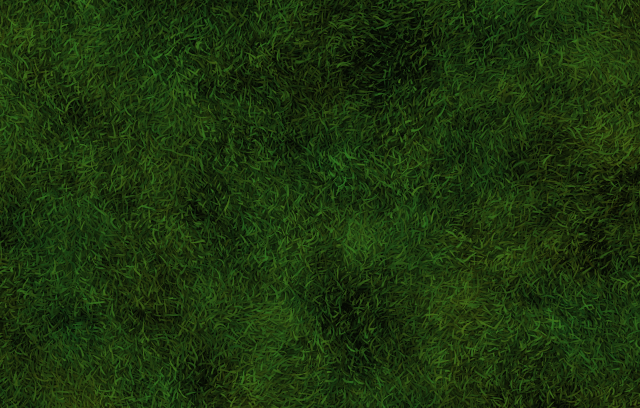
Give the GLSL for this texture, as a Shadertoy shader.

```glsl
// Dark, tangled lawn seen from above: many layers of fine grass blades,
// one jittered blade per grid cell, each casting a soft shadow on those below.
// Patches and clumps vary the lean, brightness, contrast and hue of the turf.

const int   LAYERS       = 18;
const float CELL         = 0.027;   // grid size, in canvas heights
const float MIN_LENGTH   = 0.007;   // half lengths of a blade
const float MAX_LENGTH   = 0.027;
const float THIN_BLADE   = 0.0010;  // half widths of a blade
const float WIDE_BLADE   = 0.0022;
const float SOFTNESS     = 0.0018;
const float BEND         = 0.22;
const float MEAN_LEAN    = 1.15;    // radians
const float LEAN_SPREAD  = 2.3;
const float MEAN_TONE    = 0.61;
const float TONE_SPREAD  = 0.92;
const float PATCH_LIGHT  = 0.82;
const float CLUMP_LIGHT  = 0.46;
const float GRIT         = 0.40;
const float WARMTH_BIAS  = 0.28;
const float SHADOW       = 0.095;
const vec3  DARK_GREEN   = vec3(0.050, 0.100, 0.029);
const vec3  LIGHT_GREEN  = vec3(0.178, 0.360, 0.095);
const vec3  WARM_SHIFT   = vec3(0.050, -0.025, -0.022);

vec3 hash3(vec3 p) {
    p = fract(p * vec3(0.1031, 0.1030, 0.0973));
    p += dot(p, p.yxz + 33.33);
    return fract((p.xxy + p.yxx) * p.zyx);
}

float valueNoise(vec2 p) {
    vec2 i = floor(p), f = fract(p);
    f = f * f * (3.0 - 2.0 * f);
    float low  = mix(hash3(vec3(i, 7.0)).x, hash3(vec3(i + vec2(1, 0), 7.0)).x, f.x);
    float high = mix(hash3(vec3(i + vec2(0, 1), 7.0)).x, hash3(vec3(i + 1.0, 7.0)).x, f.x);
    return mix(low, high, f.y);
}

// Centred fractal noise, roughly -0.5 to 0.5.
float patches(vec2 p) {
    return 0.55 * valueNoise(p) + 0.30 * valueNoise(p * 2.1 + 17.0)
         + 0.15 * valueNoise(p * 4.3 + 41.0) - 0.5;
}

// Returns blade coverage in x and its wider shadow in y.
vec2 blade(vec2 q, float angle, float halfLength, float halfWidth, float bend, float soft) {
    float c = cos(angle), s = sin(angle);
    q = vec2(c * q.x + s * q.y, c * q.y - s * q.x);
    float along = q.x / halfLength;
    float across = abs(q.y + bend * halfLength * (along * along - 0.4));
    float width = halfWidth * (1.0 - 0.5 * along);
    float ends = 1.0 - smoothstep(0.55, 1.0, abs(along));
    float body = 1.0 - smoothstep(-soft, soft, across - width);
    float shade = 1.0 - smoothstep(0.0, 3.0 * WIDE_BLADE, across - width);
    return vec2(body, shade) * ends;
}

void mainImage(out vec4 fragColor, in vec2 fragCoord) {
    vec2 p = fragCoord / iResolution.y;
    float soft = max(SOFTNESS, 0.55 / iResolution.y);

    // Broad patches and smaller clumps across the turf
    float lean = MEAN_LEAN + 3.6 * patches(p * 3.4 + 5.0) + 2.4 * patches(p * 10.0 + 31.0);
    float light = PATCH_LIGHT * patches(p * 4.5 + 23.0)
                + CLUMP_LIGHT * patches(p * 14.0 + 83.0);
    float contrast = 1.0 + 1.4 * patches(p * 7.0 + 47.0);
    float warmth = WARMTH_BIAS + 1.3 * patches(p * 5.0 + 61.0);

    // Soil and matted undergrowth
    float tone = 0.28 + light;
    float hue = warmth;

    // Blades, from the deepest layer to the top
    for (int layer = 0; layer < LAYERS; layer++) {
        float depth = float(layer) / float(LAYERS - 1);
        vec2 g = p / CELL + float(layer) * vec2(0.37, 0.73) + 50.0;
        vec2 home = floor(g);
        for (int k = 0; k < 9; k++) {
            vec2 cell = home + vec2(k % 3 - 1, k / 3 - 1);
            vec3 place = hash3(vec3(cell, float(layer) * 3.0 + 11.0));
            vec3 look = hash3(vec3(cell + 137.0, float(layer) * 5.0 + 29.0));
            vec2 q = (g - cell - place.xy) * CELL;
            float angle = lean + (place.z - 0.5) * LEAN_SPREAD;
            float halfLength = mix(MIN_LENGTH, MAX_LENGTH, look.x * look.x);
            float halfWidth = mix(THIN_BLADE, WIDE_BLADE, fract(look.y * 9.0 + look.x));
            float bend = (look.z - 0.5) * 2.0 * BEND;
            vec2 mask = blade(q, angle, halfLength, halfWidth, bend, soft);

            // Most blades are dull, a few are bright or straw coloured
            float straw = step(0.965, look.z);
            float bladeTone = MEAN_TONE + light + 0.24 * (depth - 0.5) + 0.35 * straw
                            + (pow(look.y, 1.6) - 0.385) * TONE_SPREAD * contrast;
            float bladeHue = warmth + 1.2 * (fract(look.x * 7.0 + look.z) - 0.5) + 0.4 * straw;
            tone -= SHADOW * mask.y * (1.0 - mask.x);
            tone = mix(tone, bladeTone, 0.92 * mask.x);
            hue = mix(hue, bladeHue, 0.92 * mask.x);
        }
    }

    // Fine grit, then tone and hue to colour; hue fades in the shadows
    tone += GRIT * contrast * patches(p * 100.0 + 9.0);
    tone = clamp(tone, -0.25, 1.3);
    vec3 colour = mix(DARK_GREEN, LIGHT_GREEN, tone);
    colour += WARM_SHIFT * hue * clamp(0.35 + tone, 0.0, 1.0);
    fragColor = vec4(max(colour, 0.0), 1.0);
}
```
